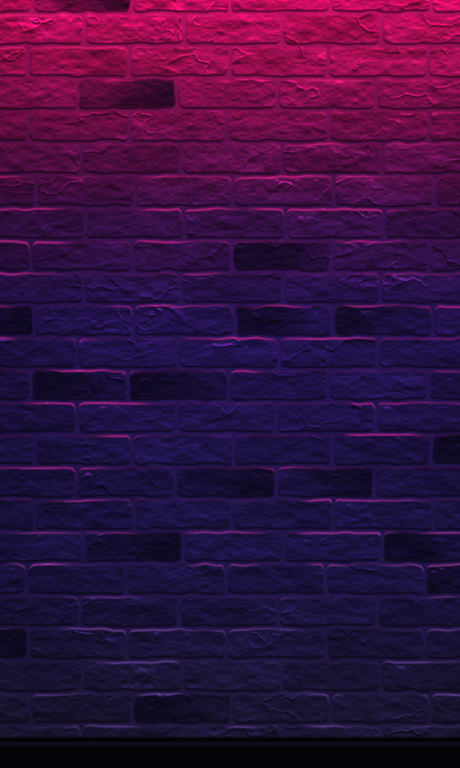
This texture is drawn by a Shadertoy shader. Its source:

```glsl
const float ASPECT = 0.598;               // wall width over height
const vec2  BRICK = vec2(0.1297, 0.0421); // pitch of the bond
const float FIRST_JOINT = 0.984;          // height of the topmost full joint
const float HALF_GAP = 0.0028;
const float CORNER = 0.006;
const float EDGE_SOFT = 0.0019;
const float EDGE_WOBBLE = 0.0032;
const float ROW_JITTER = 0.10;
const float JOINT_JITTER = 0.03;
const float SOOTY_SHARE = 0.17;
const float RELIEF = 2.3;
const vec2  TO_LIGHT = vec2(0.0004, 0.0024);
const float FLOOR_LINE = 0.040;

// Light falling down the wall, from top to bottom
const int STOPS = 8;
const float STOP[STOPS] = float[](0.0, 0.07, 0.14, 0.21, 0.30, 0.42, 0.70, 0.95);
const vec3 FACE[STOPS] = vec3[](
    vec3(0.77, 0.05, 0.36), vec3(0.62, 0.055, 0.31), vec3(0.45, 0.05, 0.27),
    vec3(0.31, 0.05, 0.25), vec3(0.20, 0.06, 0.27), vec3(0.125, 0.067, 0.285),
    vec3(0.10, 0.07, 0.25), vec3(0.09, 0.075, 0.18));
const vec3 MORTAR_TINT = vec3(0.035, 0.015, 0.06);
const vec3 RIM_TOP = vec3(0.86, 0.10, 0.42);
const vec3 RIM_MIDDLE = vec3(0.64, 0.13, 0.50);
const vec3 RIM_BOTTOM = vec3(0.33, 0.22, 0.52);
const vec3 SOOT = vec3(0.035, 0.02, 0.08);
const vec3 LEDGE = vec3(0.07, 0.055, 0.13);
const vec3 FLOOR_DARK = vec3(0.015, 0.012, 0.03);

float hash(vec2 p) {
    vec3 q = fract(p.xyx * 0.1031);
    q += dot(q, q.yzx + 33.33);
    return fract((q.x + q.y) * q.z);
}

float noise(vec2 p) {
    vec2 i = floor(p), f = fract(p);
    f = f * f * (3.0 - 2.0 * f);
    return mix(mix(hash(i), hash(i + vec2(1, 0)), f.x),
               mix(hash(i + vec2(0, 1)), hash(i + vec2(1, 1)), f.x), f.y);
}

float fbm(vec2 p) {
    return 0.55 * noise(p) + 0.28 * noise(p * 2.03 + 17.0) + 0.17 * noise(p * 4.1 + 41.0);
}

float jointX(float i, float row) {
    return i + JOINT_JITTER * hash(vec2(i + 60.0, row + 90.0));
}

// Signed distance to the brick around p; also its id and place within it
float brickDistance(vec2 p, out vec2 id, out vec2 place) {
    p += EDGE_WOBBLE * (vec2(noise(p * 75.0), noise(p * 60.0 + 31.0)) - 0.5);
    float down = (FIRST_JOINT - p.y) / BRICK.y;
    float row = floor(down);
    float shift = mix(-0.205, 0.295, mod(row, 2.0));
    float x = p.x / BRICK.x - shift - ROW_JITTER * (hash(vec2(row + 7.0, 3.0)) - 0.5);
    float i = floor(x);
    if (x < jointX(i, row)) i -= 1.0;
    float left = jointX(i, row), right = jointX(i + 1.0, row);
    id = vec2(i, row) + 20.0;
    place = vec2((x - left) / (right - left), fract(down));
    vec2 halfSize = 0.5 * BRICK * vec2(right - left, 1.0) - HALF_GAP;
    vec2 q = abs(vec2(x - 0.5 * (left + right), place.y - 0.5) * BRICK) - halfSize + CORNER;
    return length(max(q, 0.0)) + min(max(q.x, q.y), 0.0) - CORNER;
}

float coverage(vec2 p, float soft) {
    vec2 id, place;
    return 1.0 - smoothstep(-soft, soft, brickDistance(p, id, place));
}

// Rough clay with a few short creases
float relief(vec2 p) {
    float warp = fbm(p * vec2(30.0, 42.0));
    float crease = 1.0 - abs(2.0 * noise(p * vec2(24.0, 46.0) + 2.0 * warp) - 1.0);
    float sparse = smoothstep(0.45, 0.8, noise(p * vec2(17.0, 34.0) + 53.0));
    return 0.75 * fbm(p * vec2(48.0, 80.0)) + 0.3 * sparse * pow(crease, 6.0);
}

void mainImage(out vec4 fragColor, in vec2 fragCoord) {
    vec2 uv = fragCoord / iResolution.xy;
    vec2 p = uv * vec2(ASPECT, 1.0);
    float depth = 1.0 - uv.y;
    float pixel = 1.0 / iResolution.y;
    float soft = max(EDGE_SOFT, pixel);

    vec3 light = FACE[0];
    for (int i = 1; i < STOPS; i++)
        light = mix(light, FACE[i], smoothstep(STOP[i - 1], STOP[i], depth));
    light *= 1.06 - 0.5 * (uv.x - 0.6) * (uv.x - 0.6);

    // Brick faces, each with its own tone; some sooty towards one end
    vec2 id, place;
    float d = brickDistance(p, id, place);
    float brick = 1.0 - smoothstep(-soft, soft, d);
    vec3 face = light * (0.9 + 0.18 * hash(id)) * (0.84 + 0.32 * fbm(p * vec2(14.0, 26.0)));
    float end = hash(id + 5.0) < 0.5 ? place.x : 1.0 - place.x;
    float sooty = step(hash(id + 11.0), SOOTY_SHARE);
    float stain = smoothstep(0.2, 1.0, 0.7 * end + 0.6 * fbm(p * vec2(22.0, 36.0)));
    face = mix(face, SOOT + 0.2 * light, sooty * (0.25 + 0.65 * stain));

    // Relief lit from above
    float slope = relief(p) - relief(p + TO_LIGHT);
    face *= clamp(1.0 + RELIEF * slope, 0.55, 1.6);
    vec3 mortar = light * (0.78 + 0.22 * fbm(p * 80.0)) + MORTAR_TINT;
    vec3 color = mix(mortar, face, brick);

    // Shadow below each brick, patchy glow along its upper edge
    float edge = brick - coverage(p + TO_LIGHT, soft);
    color *= 1.0 - 0.6 * max(-edge, 0.0);
    vec3 rim = mix(RIM_TOP, RIM_MIDDLE, smoothstep(0.0, 0.4, depth));
    rim = mix(rim, RIM_BOTTOM, smoothstep(0.55, 0.9, depth));
    float patchy = smoothstep(0.38, 0.85, noise(p * vec2(19.0, 24.0) + 8.0));
    float upper = 1.0 - smoothstep(0.25, 0.5, place.y) + smoothstep(0.9, 1.0, place.y);
    color = mix(color, rim, clamp(max(edge, 0.0) * upper * (0.16 + 1.1 * patchy), 0.0, 0.85));
    color += rim * brick * 0.3 * patchy * upper * smoothstep(0.06, 0.2, slope);

    // Ledge and dark floor
    color = mix(FLOOR_DARK, color, smoothstep(-soft, soft, uv.y - FLOOR_LINE));
    float ledge = 1.0 - smoothstep(0.002, 0.002 + soft, abs(uv.y - FLOOR_LINE + 0.009));
    color = mix(color, LEDGE, 0.8 * ledge);
    fragColor = vec4(clamp(color, 0.0, 1.0), 1.0);
}
```
